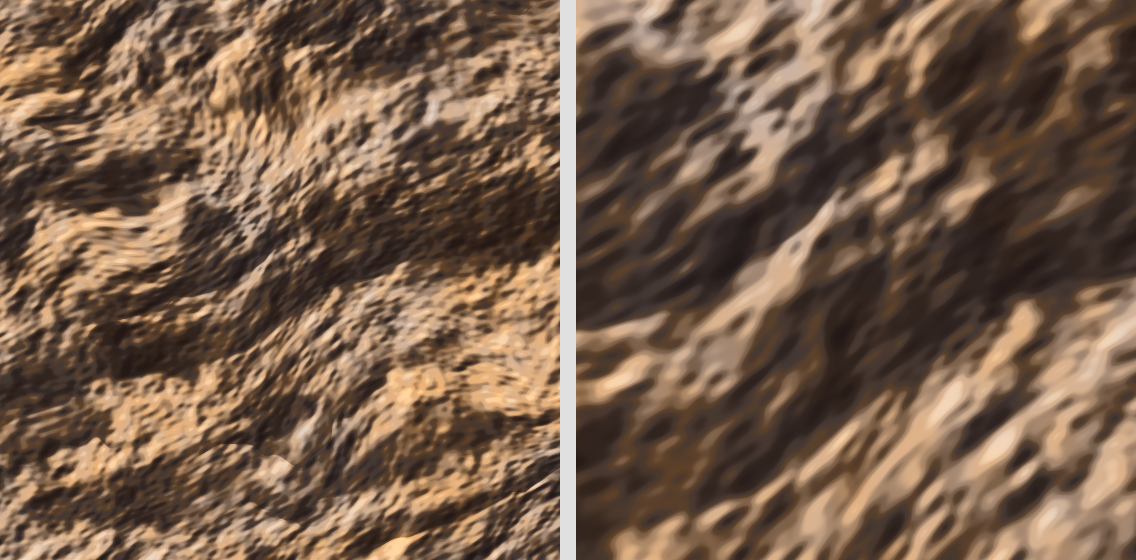
Left: the whole. Right: its middle third, enlarged.
Give the GLSL for this texture, as a WebGL 1 fragment shader.

```glsl
precision highp float;
uniform vec2 u_resolution;

float hash(vec2 cell) {
  vec3 h = fract(vec3(cell.xyx) * vec3(0.1031, 0.1030, 0.0973));
  h += dot(h, h.yzx + 33.33);
  return fract((h.x + h.y) * h.z);
}

float noise(vec2 p) {
  vec2 cell = floor(p);
  vec2 f = fract(p);
  f = f * f * (3.0 - 2.0 * f);
  float low = mix(hash(cell), hash(cell + vec2(1.0, 0.0)), f.x);
  float high = mix(hash(cell + vec2(0.0, 1.0)), hash(cell + 1.0), f.x);
  return mix(low, high, f.y);
}

// Noise centred on zero
float wave(vec2 p) {
  return noise(p + 57.0) - 0.5;
}

vec2 rotate(vec2 p, float angle) {
  float c = cos(angle);
  float s = sin(angle);
  return vec2(c * p.x + s * p.y, c * p.y - s * p.x);
}

// Lit side minus shaded side of grains, coarse to fine
float grainRelief(vec2 p, float tilt) {
  const vec2 toLight = vec2(-0.16, 0.36);
  vec2 frequency = vec2(11.0, 20.0);
  float weight = 0.65;
  float sum = 0.0;
  for (int i = 0; i < 5; i++) {
    float octave = float(i);
    float turn = tilt + 0.13 * sin(octave * 2.4);
    vec2 q = rotate(p, turn) * frequency + octave * 19.7;
    sum += weight * (noise(q - toLight) - noise(q + toLight));
    frequency *= 1.6;
    weight = min(weight * 1.2, 0.95);
  }
  return sum;
}

// Shadow fades upward from a sharp edge: x is shadow, y is the lit rim
vec2 ledge(float level, float depth) {
  float t = fract(level);
  float shadow = smoothstep(0.0, 0.05, t) * (1.0 - smoothstep(depth * 0.4, depth, t));
  float rim = smoothstep(0.78, 0.94, t) * (1.0 - smoothstep(0.95, 1.0, t));
  return vec2(shadow, rim);
}

// Ramp through the stone colours, spaced by their share of the area
vec3 stoneColor(float tone) {
  vec3 color = mix(vec3(0.13, 0.09, 0.085), vec3(0.19, 0.14, 0.12), smoothstep(0.0, 0.08, tone));
  color = mix(color, vec3(0.28, 0.22, 0.19), smoothstep(0.08, 0.23, tone));
  color = mix(color, vec3(0.35, 0.25, 0.17), smoothstep(0.23, 0.38, tone));
  color = mix(color, vec3(0.49, 0.38, 0.29), smoothstep(0.38, 0.55, tone));
  color = mix(color, vec3(0.66, 0.53, 0.42), smoothstep(0.55, 0.75, tone));
  color = mix(color, vec3(0.86, 0.70, 0.55), smoothstep(0.75, 0.93, tone));
  return mix(color, vec3(0.97, 0.84, 0.70), smoothstep(0.95, 1.0, tone));
}

void main() {
  vec2 uv = gl_FragCoord.xy / u_resolution;
  vec2 p = uv + 0.03 * vec2(wave(uv * 7.0), wave(uv * 7.0 + 31.0));
  vec2 strata = rotate(p, 0.38);

  // Long ledges, with the central one always present
  float wobble = 0.3 * wave(strata * vec2(4.0, 3.0)) + 0.1 * wave(strata * vec2(21.0, 26.0));
  float level = (strata.y - 0.2) * 3.2 + wobble;
  float central = smoothstep(-0.3, -0.2, level) * (1.0 - smoothstep(0.4, 0.6, level));
  float patches = smoothstep(0.4, 0.65, noise(strata * vec2(3.0, 5.0) + 11.0));
  vec2 longLedge = ledge(level, 0.4) * max(0.8 * patches, central);

  // Short broken ledges and hollows
  float shortWobble = 1.1 * wave(strata * vec2(7.0, 6.0) + 5.0) + 0.25 * wave(strata * 34.0);
  float shortMask = smoothstep(0.48, 0.72, noise(strata * vec2(6.0, 9.0) + 73.0));
  vec2 shortLedge = ledge(strata.y * 9.0 + shortWobble, 0.6) * shortMask;
  float hollow = smoothstep(0.67, 0.83, noise(strata * vec2(9.0, 17.0) + 41.0));

  // Broad light and shade
  vec2 basin = rotate(uv - vec2(0.17, 0.42), 0.2) / vec2(0.3, 0.12);
  float broad = 1.5 * wave(strata * vec2(3.5, 8.0) + 3.0) + 1.0 * wave(strata * vec2(8.0, 15.0) + 8.0);
  broad -= 0.8 * exp(-dot(basin, basin));

  float shadow = max(longLedge.x, 0.85 * max(shortLedge.x, hollow));
  float rim = longLedge.y + 0.7 * shortLedge.y;
  float grain = grainRelief(p, 0.5 + 0.15 * wave(uv * 3.0));
  float light = 0.42 + broad - 1.45 * shadow + 0.5 * rim + 1.75 * grain * (1.0 - 0.45 * shadow);
  float tone = 1.0 / (1.0 + exp(-1.7 * light));

  // Drift between ochre and grey stone
  float warmth = wave(strata * vec2(5.0, 9.0) + 91.0) + 0.7 * wave(p * 48.0);
  vec3 color = stoneColor(tone) * (1.0 + warmth * vec3(0.11, 0.0, -0.22));
  gl_FragColor = vec4(color, 1.0);
}
```
